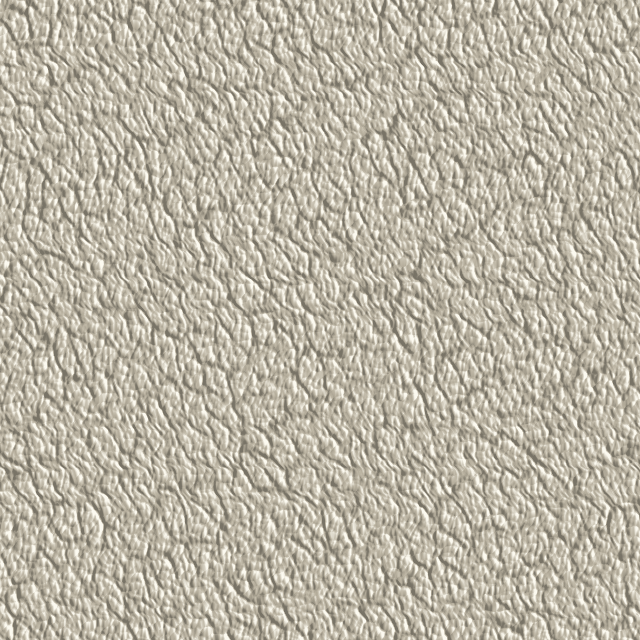
Reproduce this texture procedurally as a three.js fragment shader.

```glsl
varying vec2 vUv;

const vec3 SHADOW = vec3(0.47, 0.45, 0.40);
const vec3 HIDE = vec3(0.73, 0.70, 0.63);
const vec3 GLOSS = vec3(0.99, 0.98, 0.94);

const vec2 LIGHT_DIR = vec2(0.88, 0.47);
const vec2 GRAIN_DIR = vec2(0.47, -0.88);

vec2 hash2(vec2 cell) {
  vec2 k = vec2(dot(cell, vec2(127.1, 311.7)), dot(cell, vec2(269.5, 183.3)));
  return fract(sin(k) * 43758.55);
}

// Distances to the nearest and second nearest cell point
vec2 cellular(vec2 p) {
  vec2 base = floor(p);
  vec2 f = p - base;
  vec2 nearest = vec2(8.0);
  for (int y = -1; y <= 1; y++) {
    for (int x = -1; x <= 1; x++) {
      vec2 offset = vec2(float(x), float(y));
      vec2 d = offset + 0.1 + 0.8 * hash2(base + offset) - f;
      float dist = length(d);
      nearest.y = min(nearest.y, max(nearest.x, dist));
      nearest.x = min(nearest.x, dist);
    }
  }
  return nearest;
}

// Layered sines that bend straight cell walls
vec2 bend(vec2 p, float amount) {
  vec2 wide = sin(p.yx * vec2(21.0, 17.0) + vec2(0.7, 2.1));
  vec2 mid = sin(p.yx * vec2(67.0, 81.0) + 3.0 * wide);
  vec2 fine = sin(p.yx * vec2(190.0, 170.0) + 2.0 * mid);
  return p + amount * (wide + 0.35 * mid + 0.14 * fine);
}

// 1 in the groove, 0 on the open hide
float crease(vec2 p, float width) {
  vec2 d = cellular(p);
  return 1.0 - smoothstep(0.0, width, d.y - d.x);
}

// Rounded bumps with narrow valleys
float pebble(vec2 p) {
  float d = cellular(p).x;
  return 1.0 - d * d;
}

vec2 alongGrain(vec2 p, vec2 scale) {
  return scale * vec2(dot(p, LIGHT_DIR), dot(p, GRAIN_DIR));
}

float grooves(vec2 p) {
  float strength = 0.8 + 0.2 * sin(p.x * 31.0 + 2.0 * sin(p.y * 27.0));
  float main = crease(alongGrain(p, vec2(33.0, 14.0)), 0.26);
  float upright = crease(p * vec2(38.0, 17.0) + 7.3, 0.2);
  return strength * main + 0.4 * upright;
}

float bumps(vec2 p) {
  float broad = pebble(alongGrain(p, vec2(66.0, 46.0)) + 3.7);
  float small = pebble(p * vec2(122.0, 80.0) + 11.0);
  return 0.95 * broad + 0.75 * small;
}

float relief(vec2 p, float groove) {
  return bumps(p) - 0.42 * groove;
}

vec3 hideColor(float tone) {
  vec3 low = mix(SHADOW, HIDE, smoothstep(-0.1, 0.52, tone));
  return mix(low, GLOSS, smoothstep(0.42, 1.02, tone));
}

void main() {
  vec2 p = bend(vUv, 0.006);
  vec2 reach = 0.002 * LIGHT_DIR;

  // Emboss: compare the relief on both sides along the light
  float grooveFar = grooves(p - reach);
  float grooveNear = grooves(p + reach);
  float slope = relief(p - reach, grooveFar) - relief(p + reach, grooveNear);

  // Grooves also lose light to their own depth
  float depth = 0.5 * (grooveFar + grooveNear);
  float tone = 0.56 + 1.05 * slope - 0.3 * depth;

  gl_FragColor = vec4(hideColor(tone), 1.0);
}
```
